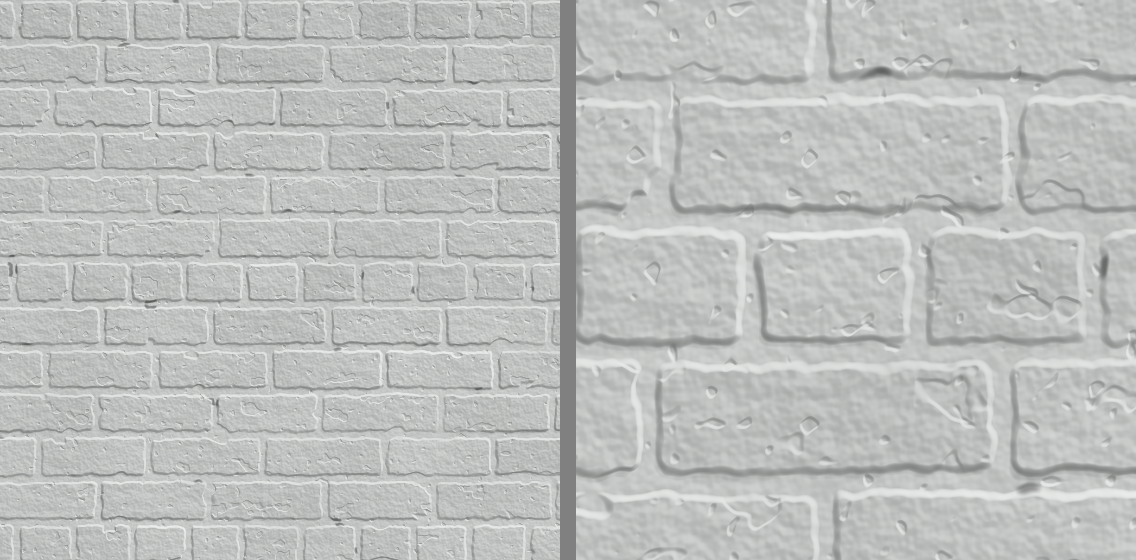
Left: the whole. Right: its middle third, enlarged.
A three.js fragment shader for this texture:

```glsl
// White painted brick wall: courses of long bricks with a course of short
// headers every sixth row. One height field holds bricks, joints, chips and
// plaster grain; it is lit from the upper right with a short cast shadow.
varying vec2 vUv;

#define ROWS 12.82
#define COLUMNS 4.92
#define HEADER_EVERY 6.0
#define JOINT_HALF vec2(0.0055, 0.0068)
#define JOINT_DEPTH 0.0048
#define JOINT_JITTER 0.09
#define EDGE_WEAR 0.0045
#define GRAIN 1.0
#define LIGHT_DIR vec2(0.53, 0.85)
#define LIGHT_STEP 0.0018
#define PAINT vec3(0.745, 0.754, 0.747)

vec2 hash2(vec2 p) {
  vec3 q = fract(p.xyx * vec3(0.1031, 0.1030, 0.0973));
  q += dot(q, q.yzx + 33.33);
  return fract((q.xx + q.yz) * q.zy);
}

float cornerSlope(vec2 cell, vec2 corner, vec2 f) {
  return dot(hash2(cell + corner) * 2.0 - 1.0, f - corner);
}

// Gradient noise, roughly -0.8 to 0.8
float noise(vec2 p) {
  vec2 i = floor(p), f = fract(p);
  vec2 s = f * f * f * (f * (f * 6.0 - 15.0) + 10.0);
  float low = mix(cornerSlope(i, vec2(0, 0), f), cornerSlope(i, vec2(1, 0), f), s.x);
  float high = mix(cornerSlope(i, vec2(0, 1), f), cornerSlope(i, vec2(1, 1), f), s.x);
  return 1.2 * mix(low, high, s.y);
}

float jointShift(float k, float row) {
  return (hash2(vec2(k + 11.0, row + 5.0)).x - 0.5) * JOINT_JITTER;
}

// Signed distance to the nearest brick, negative inside; id names the brick
float brickDistance(vec2 p, out vec2 id) {
  vec2 w = p + 0.0028 * vec2(noise(p * 9.0 + 3.0), noise(p * 8.0 + 40.0));
  float v = (1.0 - w.y) * ROWS + 0.05;
  float row = floor(v);
  bool header = mod(row, HEADER_EVERY) < 0.5;
  float count = header ? COLUMNS * 2.0 : COLUMNS;
  float offset = header ? 0.28 : 0.43 + 0.5 * mod(row, 2.0) - 0.009 * row;

  // Jittered vertical joints on either side
  float u = w.x * count - offset;
  float k = floor(u);
  k += step(k + 1.0 + jointShift(k + 1.0, row), u) - step(u, k + jointShift(k, row));
  float left = k + jointShift(k, row);
  float right = k + 1.0 + jointShift(k + 1.0, row);
  id = vec2(k + 20.0, row + 3.0);

  vec2 pos = vec2((u - 0.5 * (left + right)) / count, (0.5 - fract(v)) / ROWS);
  vec2 halfSize = 0.5 * vec2((right - left) / count, 1.0 / ROWS) - JOINT_HALF;
  halfSize -= (hash2(id) - 0.5) * 0.0022;
  float radius = 0.007;
  vec2 q = abs(pos) - halfSize + radius;
  return length(max(q, 0.0)) + min(max(q.x, q.y), 0.0) - radius;
}

float wallHeight(vec2 p, out vec2 id, out float d) {
  d = brickDistance(p, id);
  // Ragged arrises and broken corners
  d += EDGE_WEAR * (noise(p * 42.0) + 0.5 * noise(p * 105.0 + 9.0));
  d += 0.009 * smoothstep(0.28, 0.5, noise(p * vec2(19.0, 26.0) + id * 0.37));
  float face = 1.0 - smoothstep(-0.0032, 0.0018, d);
  float depth = JOINT_DEPTH * (0.85 + 0.7 * noise(p * 7.0 + 60.0));
  float h = depth * face;

  // Flaked patches and small pits on the faces
  float flake = noise(p * vec2(17.0, 36.0) + 80.0) + 0.3 * noise(p * 85.0);
  h -= 0.0017 * face * smoothstep(0.34, 0.42, flake);
  h -= 0.0016 * smoothstep(0.40, 0.55, noise(p * 88.0 + 21.0));

  // Paint and plaster grain at several scales
  float grain = 0.0011 * noise(p * vec2(38.0, 52.0) + 17.0);
  grain += 0.0007 * noise(p * 120.0 + 31.0);
  grain += 0.0004 * noise(p * 225.0 + 52.0);
  return h + GRAIN * grain * (0.65 + 0.35 * face);
}

void main() {
  vec2 id, otherId;
  float d, otherD;
  float h = wallHeight(vUv, id, d);

  // Slope toward the light, and the tallest blocker along it
  float slope = 0.0, blocked = 0.0;
  for (int i = 1; i <= 4; i++) {
    float reach = LIGHT_STEP * float(i);
    float rise = wallHeight(vUv + LIGHT_DIR * reach, otherId, otherD) - h;
    if (i == 1) slope = -rise / reach;
    blocked = max(blocked, rise - 0.35 * reach);
  }
  float light = 0.40 * slope / (1.0 + 2.0 * abs(slope)) - min(30.0 * blocked, 0.15);

  // Broad unevenness, brick tint and paler mortar
  float mortar = smoothstep(-0.001, 0.003, d);
  float tone = 0.025 * noise(vUv * 5.0 + 13.0) - 0.02 * smoothstep(0.6, 1.0, vUv.y);
  tone += 0.025 * (hash2(id + 70.0).y - 0.5) * (1.0 - mortar) + 0.022 * mortar;

  // Occasional dark gaps where mortar has left the brick
  float gap = smoothstep(0.40, 0.52, noise(vUv * vec2(24.0, 30.0) + 95.0));
  gap *= 1.0 - smoothstep(0.001, 0.004, abs(d - 0.001));
  vec3 color = (PAINT + tone + light) * (1.0 - 0.35 * gap);
  gl_FragColor = vec4(clamp(color, 0.0, 1.0), 1.0);
}
```
